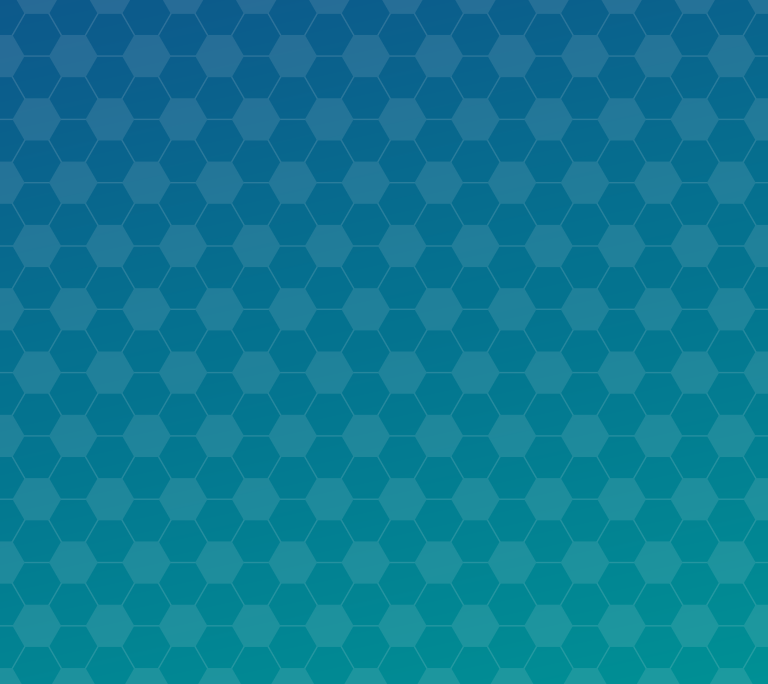
A WebGL 2 fragment shader for this pattern:

```glsl
#version 300 es
precision highp float;
// Honeycomb on a blue to teal gradient: one cell in three is filled with a pale veil,
// the edges between the empty cells are hairlines. The filled cells form a triangular
// lattice; each point is folded to its nearest lattice centre and measured there.

uniform vec2 u_resolution;
out vec4 fragColor;

// Offset from the nearest point of a triangular lattice with unit pitch.
vec2 foldToLattice(vec2 p) {
  vec2 period = vec2(1.0, sqrt(3.0));
  vec2 a = mod(p + 0.5 * period, period) - 0.5 * period;
  vec2 b = mod(p, period) - 0.5 * period;
  return dot(a, a) < dot(b, b) ? a : b;
}

// Signed distance to a hexagon with corners on the x axis.
float hexagon(vec2 p, float side) {
  p = abs(p);
  return max(p.y, dot(p, vec2(0.866025, 0.5))) - 0.866025 * side;
}

// Distance to the three lattice lines through the centre.
float spokes(vec2 p) {
  p = abs(p);
  return min(p.y, abs(dot(p, vec2(0.866025, -0.5))));
}

float coverage(float d, float pixel) {
  return clamp(0.5 - d / pixel, 0.0, 1.0);
}

void main() {
  // Lattice units, measured down from the top left corner.
  vec2 uv = gl_FragCoord.xy / u_resolution;
  uv.y = 1.0 - uv.y;
  float repeats = 10.506;
  vec2 p = uv * vec2(1.0, u_resolution.y / u_resolution.x) * repeats;
  float pixel = repeats / u_resolution.x;

  // Background, mostly vertical with a slight slant.
  float t = dot(uv, vec2(0.2, 0.8));
  vec3 color = mix(vec3(0.05, 0.35, 0.545), vec3(0.015, 0.452, 0.562), smoothstep(0.0, 0.5, t) * 0.4 + min(t * 2.0, 1.0) * 0.6);
  color = mix(color, vec3(0.0, 0.565, 0.583), clamp(t * 2.0 - 1.0, 0.0, 1.0));

  // Filled cells, and hairlines that join their corners.
  vec2 cell = foldToLattice(p - vec2(0.004, 0.767));
  float fill = coverage(hexagon(cell, 1.0 / 3.0), pixel);
  float line = coverage(spokes(cell) - 0.0095, pixel) * (1.0 - fill);
  color = mix(color, vec3(1.0, 0.95, 0.95), 0.11 * fill + 0.14 * line);

  fragColor = vec4(color, 1.0);
}
```
